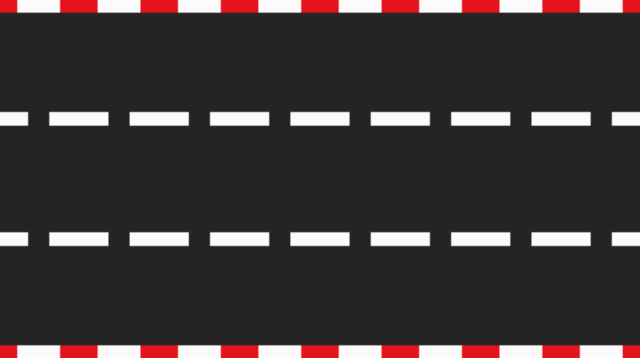
This pattern is drawn by a WebGL 1 fragment shader. Its source:

```glsl
precision highp float;

uniform vec2 u_resolution;

// Soft coverage of a band of the given half width around zero
float band(float offset, float halfWidth, float blur) {
    return 1.0 - smoothstep(-blur, blur, abs(offset) - halfWidth);
}

// Signed offset from the nearest centre of a repeating row
float repeatOffset(float x, float centre, float period) {
    return (fract((x - centre) / period + 0.5) - 0.5) * period;
}

void main() {
    // Canvas height is one unit
    vec2 p = gl_FragCoord.xy / u_resolution.y;
    float blur = max(0.003, 0.7 / u_resolution.y);

    vec3 asphalt = vec3(0.14);
    vec3 white = vec3(0.99, 0.98, 0.98);
    vec3 red = vec3(0.89, 0.08, 0.11);

    // Dashes and red blocks share the same centres along the road
    float along = repeatOffset(p.x, 0.2203, 0.2245);
    float across = abs(p.y - 0.5);

    // Two dashed lane lines, mirrored about the middle
    float dash = band(along, 0.0827, blur) * band(across - 0.168, 0.0192, blur);
    vec3 color = mix(asphalt, white, dash);

    // Red and white kerbs along both edges
    vec3 kerbColor = mix(white, red, band(along, 0.0524, blur));
    float kerb = smoothstep(-blur, blur, across - 0.4645);
    color = mix(color, kerbColor, kerb);

    gl_FragColor = vec4(color, 1.0);
}
```
